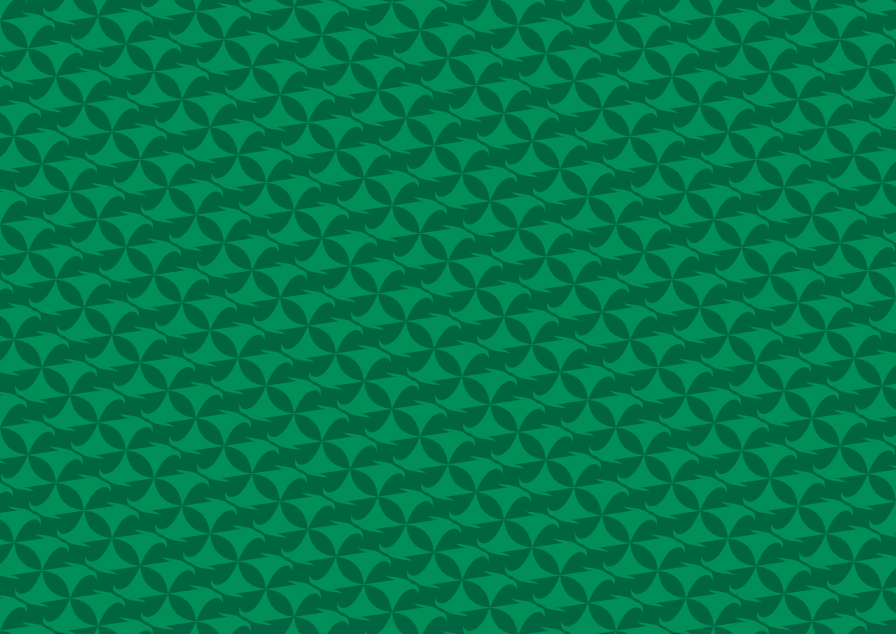
This pattern is drawn by a Shadertoy shader. Its source:

```glsl
// Two-tone green lattice of hooked, three-cornered leaves meeting tip to tip.
// One leaf outline is a closed chain of quadratic curves; its half-turn twin
// faces it across a dark lens, and the pair repeats on a skewed lattice.

const vec3 DARK_GREEN  = vec3(0.00, 0.40, 0.26);
const vec3 LIGHT_GREEN = vec3(0.00, 0.56, 0.35);

const float UNITS_ACROSS = 1152.0;              // design units per canvas width
const vec2  LENS_STEP    = vec2(36.0, 35.65);   // lattice step along a lens (y down)
const vec2  COLUMN_STEP  = vec2(126.0, -5.9);   // lattice step to the next column
const vec2  FIRST_NODE   = vec2(414.0, 306.0);  // one crossing, from the upper left
const int   CHORDS       = 6;                   // straight pieces per curve
const int   CURVES       = 8;

// Start and control point of each curve; each ends where the next starts.
const vec2 LEAF[2 * CURVES] = vec2[](
    vec2( 0.0,  0.0),  vec2(20.0, -3.2),   // long upper edge
    vec2(40.0, -6.0),  vec2(34.0, -7.0),   // barb, lower side
    vec2(28.0, -11.0), vec2(38.0, -10.0),  // barb, upper side
    vec2(48.0, -8.0),  vec2(55.0, -7.0),   // shoulder
    vec2(61.0, -1.5),  vec2(73.0,  1.0),   // outside of the hook
    vec2(70.0, 12.0),  vec2(68.0,  5.0),   // inside of the hook
    vec2(61.0,  5.5),  vec2(47.0,  8.0),   // hollow underside
    LENS_STEP,         vec2(32.8,  2.9));  // edge along the lens

vec2 bezier(vec2 a, vec2 control, vec2 b, float t) {
    return mix(mix(a, control, t), mix(control, b, t), t);
}

// Signed distance to the leaf, negative inside (even-odd rule).
float leafDistance(vec2 p) {
    float nearest = 1e9;
    float side = 1.0;
    vec2 a = LEAF[0];
    for (int i = 0; i < CURVES; i++) {
        vec2 start = LEAF[2 * i];
        vec2 control = LEAF[2 * i + 1];
        vec2 end = LEAF[(2 * i + 2) % (2 * CURVES)];
        for (int k = 1; k <= CHORDS; k++) {
            vec2 b = bezier(start, control, end, float(k) / float(CHORDS));
            vec2 edge = b - a;
            vec2 toP = p - a;
            vec2 gap = toP - edge * clamp(dot(toP, edge) / dot(edge, edge), 0.0, 1.0);
            nearest = min(nearest, dot(gap, gap));
            if ((a.y > p.y) != (b.y > p.y) && toP.x < edge.x * toP.y / edge.y) {
                side = -side;
            }
            a = b;
        }
    }
    return side * sqrt(nearest);
}

// Nearest leaf among the two lattice copies that can reach this cell.
float leafLattice(vec2 p) {
    mat2 lattice = mat2(LENS_STEP, COLUMN_STEP);
    vec2 cell = fract(inverse(lattice) * p);
    return min(leafDistance(lattice * cell),
               leafDistance(lattice * (cell - vec2(1.0, 0.0))));
}

void mainImage(out vec4 fragColor, in vec2 fragCoord) {
    float pixel = UNITS_ACROSS / iResolution.x;
    vec2 p = vec2(fragCoord.x, iResolution.y - fragCoord.y) * pixel - FIRST_NODE;

    // Leaves to the right of each lens, and their half-turn twins to the left
    float d = min(leafLattice(p), leafLattice(LENS_STEP - p));

    float coverage = 1.0 - smoothstep(-0.7 * pixel, 0.7 * pixel, d);
    fragColor = vec4(mix(DARK_GREEN, LIGHT_GREEN, coverage), 1.0);
}
```
